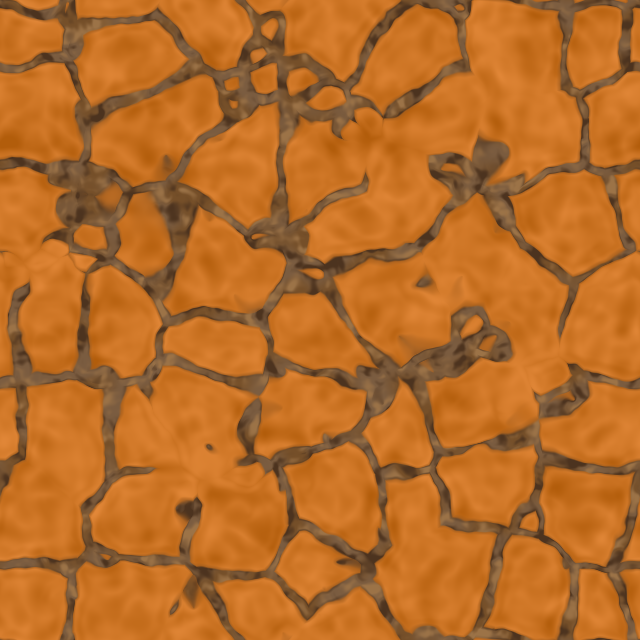
Write a WebGL 2 fragment shader that draws this texture.

```glsl
#version 300 es
precision highp float;
// Tiling cracked orange crust: mottled plates split by brown grooves with small pebbles.

uniform vec2 u_resolution;
out vec4 outColor;

// Layout, in canvas units
const int PLATES = 7;              // plate seeds per side
const int PEBBLES = 20;            // pebble seeds per side
const float GROUPS = 6.0;          // neighbouring plates of one group merge
const float SIZE_SPREAD = 0.03;
const float PEBBLE_PENALTY = 0.062; // keeps pebbles to the plate junctions
const float PEBBLE_CHANCE = 0.4;
const float GROOVE = 0.0135;
const float SOFTNESS = 0.0024;
const float CONTACT_SHADE = 0.009;

// Colours
const vec3 ORANGE_DARK = vec3(0.70, 0.365, 0.045);
const vec3 ORANGE_LIGHT = vec3(0.89, 0.535, 0.225);
const vec3 RIM = vec3(0.63, 0.36, 0.11);
const vec3 GROOVE_DARK = vec3(0.30, 0.20, 0.12);
const vec3 GROOVE_BROWN = vec3(0.46, 0.31, 0.16);
const vec3 GROOVE_GREY = vec3(0.48, 0.36, 0.25);
const vec3 GROOVE_LIGHT = vec3(0.61, 0.45, 0.28);

// Integer hash of a lattice cell, wrapped to the period
vec3 hashCell(vec2 cell, int period, int salt) {
    ivec2 c = (ivec2(cell) + 4 * period) % period;
    uvec3 v = uvec3(c, salt) * 1664525u + 1013904223u;
    v.x += v.y * v.z; v.y += v.z * v.x; v.z += v.x * v.y;
    v ^= v >> 16u;
    v.x += v.y * v.z; v.y += v.z * v.x; v.z += v.x * v.y;
    return vec3(v >> 8u) / 16777216.0;
}

float corner(vec2 cell, vec2 offset, vec2 f, int period, int salt) {
    vec2 gradient = hashCell(cell + offset, period, salt).xy * 2.0 - 1.0;
    return dot(gradient, f - offset);
}

// Wrapping gradient noise, about -0.7 to 0.7
float noise(vec2 uv, int period, int salt) {
    vec2 p = uv * float(period), cell = floor(p), f = p - cell;
    vec2 s = f * f * f * (f * (f * 6.0 - 15.0) + 10.0);
    float low = mix(corner(cell, vec2(0, 0), f, period, salt),
                    corner(cell, vec2(1, 0), f, period, salt), s.x);
    float high = mix(corner(cell, vec2(0, 1), f, period, salt),
                     corner(cell, vec2(1, 1), f, period, salt), s.x);
    return mix(low, high, s.y);
}

vec2 warp(vec2 uv, int period, int salt) {
    return vec2(noise(uv, period, salt), noise(uv, period, salt + 1));
}

// nearest: x = distance, y = group, z = distance to the closest other group
void addSeed(inout vec3 nearest, float d, float group) {
    if (group == nearest.y) nearest.x = min(nearest.x, d);
    else if (d < nearest.x) nearest = vec3(d, group, nearest.x);
    else nearest.z = min(nearest.z, d);
}

void addSeeds(inout vec3 nearest, vec2 uv, int period, bool pebbles) {
    vec2 p = uv * float(period), base = floor(p);
    int salt = pebbles ? 31 : 7;
    for (int y = -2; y <= 2; y++)
    for (int x = -2; x <= 2; x++) {
        vec2 cell = base + vec2(x, y);
        vec3 h = hashCell(cell, period, salt);
        vec3 trait = hashCell(cell, period, salt + 1);
        float d = length(cell + 0.08 + 0.84 * h.xy - p) / float(period);
        if (!pebbles) addSeed(nearest, d - SIZE_SPREAD * trait.x, floor(h.z * GROUPS));
        else if (trait.x < PEBBLE_CHANCE) addSeed(nearest, d + PEBBLE_PENALTY, 10.0 + 1000.0 * h.z);
    }
}

void main() {
    vec2 uv = gl_FragCoord.xy / u_resolution;

    // Wavy plate outlines
    vec2 bent = uv + 0.026 * warp(uv, 9, 50) + 0.011 * warp(uv, 24, 60) + 0.003 * warp(uv, 64, 70);
    vec3 nearest = vec3(9.0, -1.0, 9.0);
    addSeeds(nearest, bent, PLATES, false);
    addSeeds(nearest, bent, PEBBLES, true);
    float gap = nearest.z - nearest.x;

    // Groove width varies and dies out in places
    float open = smoothstep(-0.40, -0.20, noise(uv, 6, 80));
    float width = mix(-0.012, GROOVE + 0.009 * noise(uv, 15, 81), open);
    float inside = width - gap;

    // Plate mottling: pale veins, broad patches and faint rings along the rim
    vec2 flow = uv + 0.014 * warp(uv, 13, 90);
    float veinField = noise(flow, 20, 92);
    float vein = 0.22 - sqrt(veinField * veinField + 0.004);
    float ring = sin(gap * 130.0 + 5.0 * noise(uv, 10, 93)) * smoothstep(0.09, 0.02, gap);
    float tone = 0.48 + 1.1 * vein + 0.45 * noise(flow, 11, 94)
               + 0.3 * noise(flow, 38, 95) + 0.12 * ring;
    vec3 plate = mix(ORANGE_DARK, ORANGE_LIGHT, clamp(tone, 0.0, 1.0));
    plate = mix(plate, RIM, 0.7 * smoothstep(-CONTACT_SHADE, 0.0, inside));

    // Groove floor: streaky browns, darker in pockets and along the walls
    float grain = noise(bent, 34, 100) + 0.5 * noise(bent, 80, 101);
    float wall = smoothstep(0.007, 0.0, inside) * smoothstep(-0.25, 0.3, noise(uv, 26, 102));
    vec3 groove = mix(GROOVE_BROWN, GROOVE_GREY, smoothstep(-0.25, 0.2, noise(uv, 18, 103)));
    groove = mix(groove, GROOVE_LIGHT, smoothstep(0.0, 0.45, grain));
    groove = mix(groove, GROOVE_DARK, clamp(smoothstep(-0.02, -0.42, grain) + 0.7 * wall, 0.0, 1.0));

    outColor = vec4(mix(plate, groove, smoothstep(-SOFTNESS, SOFTNESS, inside)), 1.0);
}
```
